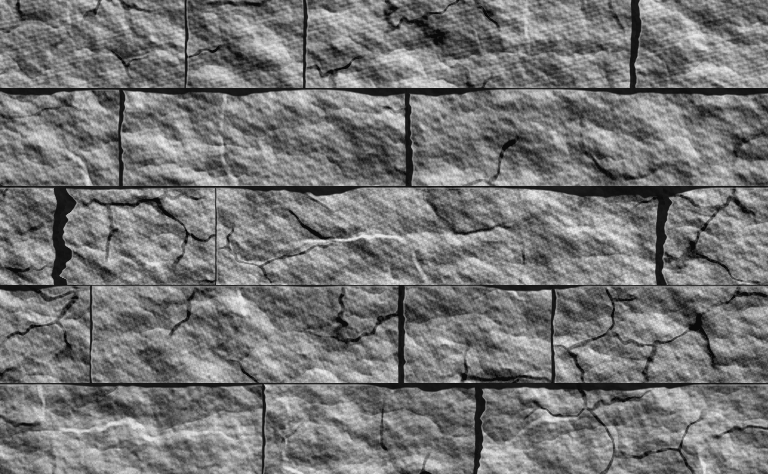
Reproduce this texture procedurally as a WebGL 1 fragment shader.

```glsl
precision highp float;
// Wall of rough split-face stone blocks in five staggered courses, lit from the upper right.
uniform vec2 u_resolution;

const float ASPECT = 1.62;
const float COURSE_HEIGHT = 0.2075;
const float FIRST_JOINT = 0.192;
const float SOFT = 0.0016;
const vec2 LIGHT_DIR = vec2(0.45, 0.89);

float hash(vec2 p) {
  return fract(sin(dot(p, vec2(127.1, 311.7))) * 43758.55);
}

float noise(vec2 p) {
  vec2 i = floor(p), f = fract(p);
  f = f * f * (3.0 - 2.0 * f);
  return mix(mix(hash(i), hash(i + vec2(1.0, 0.0)), f.x),
             mix(hash(i + vec2(0.0, 1.0)), hash(i + 1.0), f.x), f.y);
}

// Distances to the nearest and second nearest cell points.
vec2 cellular(vec2 p) {
  vec2 cell = floor(p), near = vec2(9.0);
  for (int y = -1; y <= 1; y++) {
    for (int x = -1; x <= 1; x++) {
      vec2 c = cell + vec2(float(x), float(y));
      float d = length(c + vec2(hash(c), hash(c + 57.3)) - p);
      near = d < near.x ? vec2(d, near.x) : vec2(near.x, min(near.y, d));
    }
  }
  return near;
}

vec2 warp(vec2 p) {
  return p + 0.045 * (vec2(noise(p * 15.0), noise(p * 15.0 + 31.0)) - 0.5)
           + 0.012 * (vec2(noise(p * 60.0), noise(p * 60.0 + 17.0)) - 0.5);
}

// Height of the broken face: chipped lumps, flaked ledges and grain.
float rockHeight(vec2 p) {
  vec2 q = warp(p);
  vec2 slanted = vec2(q.x + q.y, 1.5 * (q.y - 0.3 * q.x));
  float h = -0.055 * cellular(slanted * 8.0).x;
  h += 0.022 * smoothstep(0.5, 0.56, noise(q * 5.0 + 9.0));
  float freq = 9.0;
  for (int i = 0; i < 5; i++) {
    h += 0.95 / freq * noise(p * freq + freq);
    p = mat2(0.8, 0.6, -0.6, 0.8) * p;
    freq *= 2.07;
  }
  return h;
}

float rockTone(vec2 p) {
  float reach = 0.004;
  float slope = (rockHeight(p) - rockHeight(p + LIGHT_DIR * reach)) / reach;
  slope /= sqrt(1.0 + 0.06 * slope * slope);
  float tone = 0.495 + 0.15 * slope;
  // Occasional dark cracks along cell borders.
  vec2 c = cellular(warp(p) * vec2(6.0, 8.0) + 4.0);
  float crack = 1.0 - smoothstep(0.02, 0.075, c.y - c.x);
  tone -= 0.3 * crack * smoothstep(0.55, 0.75, noise(p * 7.0 + 3.0));
  return tone + 0.09 * (hash(floor(p * 320.0)) - 0.5);
}

// Upright joints of a course: positions as fractions of the width.
vec3 jointPositions(float course) {
  if (course < 0.5) return vec3(0.344, 0.622, 1.3);
  if (course < 1.5) return vec3(0.118, 0.521, 0.720);
  if (course < 2.5) return vec3(0.078, 0.281, 0.861);
  if (course < 3.5) return vec3(0.158, 0.531, 1.3);
  return vec3(0.242, 0.397, 0.826);
}

vec3 jointWidths(float course) {
  if (course < 0.5) return vec3(0.006, 0.012, 0.0);
  if (course < 1.5) return vec3(0.003, 0.009, 0.006);
  if (course < 2.5) return vec3(0.024, 0.002, 0.018);
  if (course < 3.5) return vec3(0.008, 0.010, 0.0);
  return vec3(0.004, 0.006, 0.014);
}

float band(float d, float halfWidth) {
  return 1.0 - smoothstep(halfWidth - SOFT, halfWidth + SOFT, abs(d));
}

void main() {
  vec2 p = gl_FragCoord.xy / u_resolution * vec2(ASPECT, 1.0);
  float level = (p.y - FIRST_JOINT) / COURSE_HEIGHT + 1.0;
  float course = floor(level);
  float below = (1.0 - fract(level)) * COURSE_HEIGHT;
  float above = fract(level) * COURSE_HEIGHT;

  // Upright joints: ragged dark gap with a pale edge on its right.
  vec3 places = jointPositions(course) * ASPECT, widths = jointWidths(course);
  float stone = course * 7.0, gap = 0.0, lip = 0.0;
  for (int i = 0; i < 3; i++) {
    float seed = course * 5.0 + float(i) * 1.7;
    float ragged = noise(vec2(p.y * 28.0, seed)) + 0.4 * noise(vec2(p.y * 110.0, seed));
    float halfWidth = widths[i] * (0.2 + 0.5 * ragged);
    float side = p.x - places[i] - widths[i] * (ragged - 0.7);
    stone += step(0.0, side);
    gap = max(gap, band(side, halfWidth) * step(0.0001, widths[i]));
    lip = max(lip, band(side - halfWidth - 0.002, 0.0015));
  }

  // Level joints: pale upper lip, broken by shadows of the overhanging course.
  float overhang = smoothstep(0.42, 0.75, noise(vec2(p.x * 4.5, course * 3.7 + 1.0)));
  overhang *= abs(course - 2.0) < 0.5 ? 1.4 : 0.8;
  float edge = noise(vec2(p.x * 22.0, course)) + 0.5 * noise(vec2(p.x * 75.0, course));
  float depth = 0.002 + 0.018 * overhang * (0.3 + 0.6 * edge);
  float shadow = 1.0 - smoothstep(depth - SOFT, depth + 0.003, below);
  lip = max(lip, band(below - 0.004, 0.0018) * (1.0 - min(overhang, 1.0)));
  lip = max(lip, 0.5 * band(above - 0.002, 0.0015));

  float tone = rockTone(p + stone * vec2(3.7, 5.3));
  tone += 0.05 * (hash(vec2(stone, 2.0)) - 0.5);
  tone = mix(tone, 0.68, 0.45 * lip);
  tone = mix(tone, 0.05, max(gap, shadow) * 0.92);
  gl_FragColor = vec4(vec3(clamp(tone, 0.04, 0.9)), 1.0);
}
```
